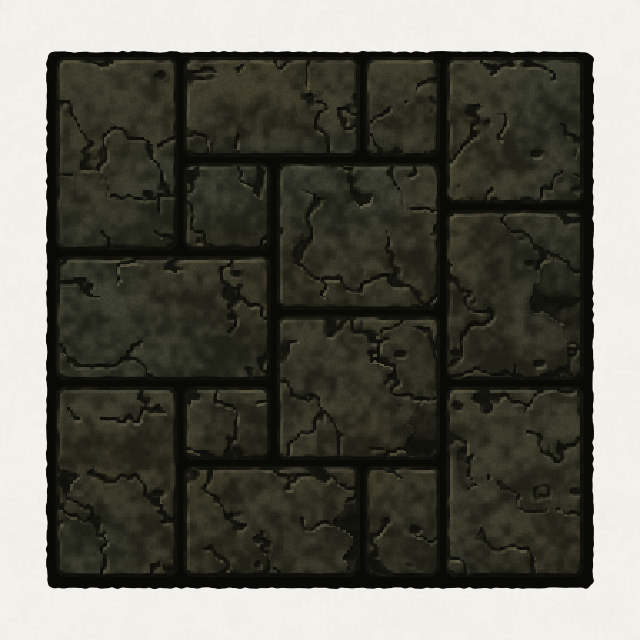
Write a three.js fragment shader that draws this texture.

```glsl
// A square slab of worn, cracked paving stones with dark joints, set on pale paper.
varying vec2 vUv;

const vec3 PAPER = vec3(0.95, 0.94, 0.92);
const vec3 GAP = vec3(0.035, 0.035, 0.024);
const vec3 LIP = vec3(0.085, 0.084, 0.060);
const vec3 STONE_DARK = vec3(0.125, 0.125, 0.088);
const vec3 STONE_LIGHT = vec3(0.240, 0.238, 0.178);
const vec3 RIM = vec3(0.38, 0.365, 0.28);
const vec2 SLAB_HALF = vec2(0.427, 0.419);
const float SLAB_RADIUS = 0.014;
const vec4 PAVING = vec4(0.082, 0.094, 0.917, 0.915); // left, bottom, right, top
const float STONE_RADIUS = 0.021;
const float JOINT = 0.008;         // half width of a joint
const float BEVEL = 0.005;
const float CRACK_SCALE = 11.0;
const float CRACK_WIDTH = 0.0016;
const float PIT_GRID = 15.0;
const float TEXELS = 192.0;
const vec2 TO_LIGHT = vec2(-0.0026, 0.0042);

float hash(vec2 p) {
  vec3 q = fract(p.xyx * 0.1031);
  q += dot(q, q.yzx + 33.33);
  return fract((q.x + q.y) * q.z);
}

vec2 hash2(vec2 p) { return vec2(hash(p), hash(p + 57.0)); }

// Value noise that wraps over the unit square.
float noise(vec2 uv, float freq) {
  vec2 i = floor(uv * freq), f = fract(uv * freq);
  f = f * f * (3.0 - 2.0 * f);
  vec2 a = mod(i, freq), b = mod(i + 1.0, freq);
  return mix(mix(hash(a), hash(vec2(b.x, a.y)), f.x),
             mix(hash(vec2(a.x, b.y)), hash(b), f.x), f.y);
}

// Depth inside a rounded box, negative outside.
float boxDepth(vec2 p, vec2 halfSize, float radius) {
  vec2 q = abs(p) - halfSize + radius;
  return radius - length(max(q, 0.0)) - min(max(q.x, q.y), 0.0);
}

void cut(float v, float at, inout float lo, inout float hi) {
  if (v < at) hi = min(hi, at); else lo = max(lo, at);
}

// Bounds of the stone around p, found by splitting the paving.
vec4 stoneAt(vec2 p) {
  vec4 s = PAVING;
  cut(p.x, 0.692, s.x, s.z);
  if (p.x >= 0.692) {
    cut(p.y, 0.401, s.y, s.w);
    cut(p.y, 0.677, s.y, s.w);
  } else if (p.x < 0.428 && p.y > 0.401 && p.y < 0.605) {
    s = vec4(PAVING.x, 0.401, 0.428, 0.605);
  } else if (p.x < 0.2826) {
    s.z = 0.2826;
    cut(p.y, 0.401, s.y, s.w);
    cut(p.y, 0.605, s.y, s.w);
  } else {
    s.x = 0.2826;
    cut(p.y, 0.277, s.y, s.w);
    cut(p.y, 0.751, s.y, s.w);
    if (p.y < 0.277 || p.y > 0.751) cut(p.x, 0.566, s.x, s.z);
    else {
      cut(p.x, 0.428, s.x, s.z);
      if (p.x >= 0.428) cut(p.y, 0.512, s.y, s.w);
      else cut(p.y, p.y < 0.5 ? 0.401 : 0.605, s.y, s.w);
    }
  }
  return s;
}

// Distance to the nearest crack: cell borders, some of them left whole.
float crackDepth(vec2 p, float seed, float inset) {
  vec2 warp = vec2(noise(p, 26.0), noise(p + 0.37, 26.0)) - 0.5;
  warp += 0.35 * (vec2(noise(p, 85.0), noise(p + 0.61, 85.0)) - 0.5);
  vec2 q = p * CRACK_SCALE + seed * 37.0 + 0.5 * warp;
  vec2 id1 = vec2(0.0), id2 = vec2(0.0);
  float d1 = 9.0, d2 = 9.0;
  for (int y = -1; y <= 1; y++) for (int x = -1; x <= 1; x++) {
    vec2 id = floor(q) + vec2(float(x), float(y));
    float d = length(id + hash2(id) - q);
    if (d < d1) { d2 = d1; id2 = id1; d1 = d; id1 = id; }
    else if (d < d2) { d2 = d; id2 = id; }
  }
  float chance = mix(0.85, 0.55, smoothstep(0.01, 0.045, inset));
  float open = smoothstep(0.0, 0.15, chance - hash(id1 + id2));
  float width = CRACK_WIDTH * (0.2 + 1.3 * noise(p, 33.0));
  return (d2 - d1) * 0.5 / CRACK_SCALE - width + 0.02 * (1.0 - open);
}

float pitDepth(vec2 p) {
  vec2 id = floor(p * PIT_GRID);
  vec2 center = (id + 0.25 + 0.5 * hash2(id + 9.0)) / PIT_GRID;
  float radius = hash(id + 3.0) < 0.15 ? 0.005 : -0.02;
  return length((p - center) * vec2(0.8, 1.2)) - radius + 0.004 * (noise(p, 110.0) - 0.5);
}

// Surface height: 0 in joints, cracks and pits, 1 on the face.
float height(vec2 p, vec4 s, float seed) {
  float inset = boxDepth(p - 0.5 * (s.xy + s.zw), 0.5 * (s.zw - s.xy), STONE_RADIUS) - JOINT;
  float edge = inset + 0.004 * (noise(p, 60.0) - 0.5);
  return smoothstep(0.0, BEVEL, min(edge, min(crackDepth(p, seed, inset), pitDepth(p))));
}

void main() {
  // Coarse texels with softened borders
  vec2 g = vUv * TEXELS, border = floor(g + 0.5);
  vec2 p = (border + clamp((g - border) / 0.4, -0.5, 0.5)) / TEXELS;
  vec4 s = stoneAt(p);
  vec2 center = 0.5 * (s.xy + s.zw), halfSize = 0.5 * (s.zw - s.xy);
  float seed = hash(s.xy * 91.0 + s.zw * 53.0);
  float h = height(p, s, seed);
  float light = h - height(p + TO_LIGHT, s, seed);

  // Mottled face, paler toward the upper left
  float mottle = 0.32 * noise(p, 17.0) + 0.38 * noise(p, 58.0) + 0.30 * noise(p, 96.0);
  mottle += dot((p - center) / halfSize, vec2(-0.03, 0.08)) + 0.12 * (p.y - 0.5) + 0.06 * (seed - 0.5);
  vec3 face = mix(STONE_DARK, STONE_LIGHT, smoothstep(0.2, 0.82, mottle));
  face *= 1.0 + vec3(0.12, 0.0, -0.06) * (noise(p, 7.0) - 0.5);

  // Joints, bevel light and shade
  float depth = boxDepth(p - center, halfSize, STONE_RADIUS);
  vec3 joint = mix(GAP, LIP, smoothstep(0.003, 0.006, depth) * (0.5 + 0.6 * noise(p, 90.0)));
  vec3 color = mix(joint, face, h);
  color = mix(color, RIM, clamp(light, 0.0, 1.0) * (0.15 + 0.75 * noise(p, 42.0)));
  color *= 1.0 - 0.35 * clamp(-light, 0.0, 1.0);
  color *= 0.92 + 0.16 * noise(vUv, 384.0);

  // Ragged slab outline on paper
  float outline = boxDepth(vUv - 0.5, SLAB_HALF, SLAB_RADIUS) + 0.003 * (noise(vUv, 120.0) - 0.5);
  vec3 paper = PAPER + 0.014 * (noise(vUv, 160.0) - 0.5) + 0.01 * (noise(vUv, 24.0) - 0.5);
  gl_FragColor = vec4(mix(paper, color, smoothstep(-0.001, 0.001, outline)), 1.0);
}
```
